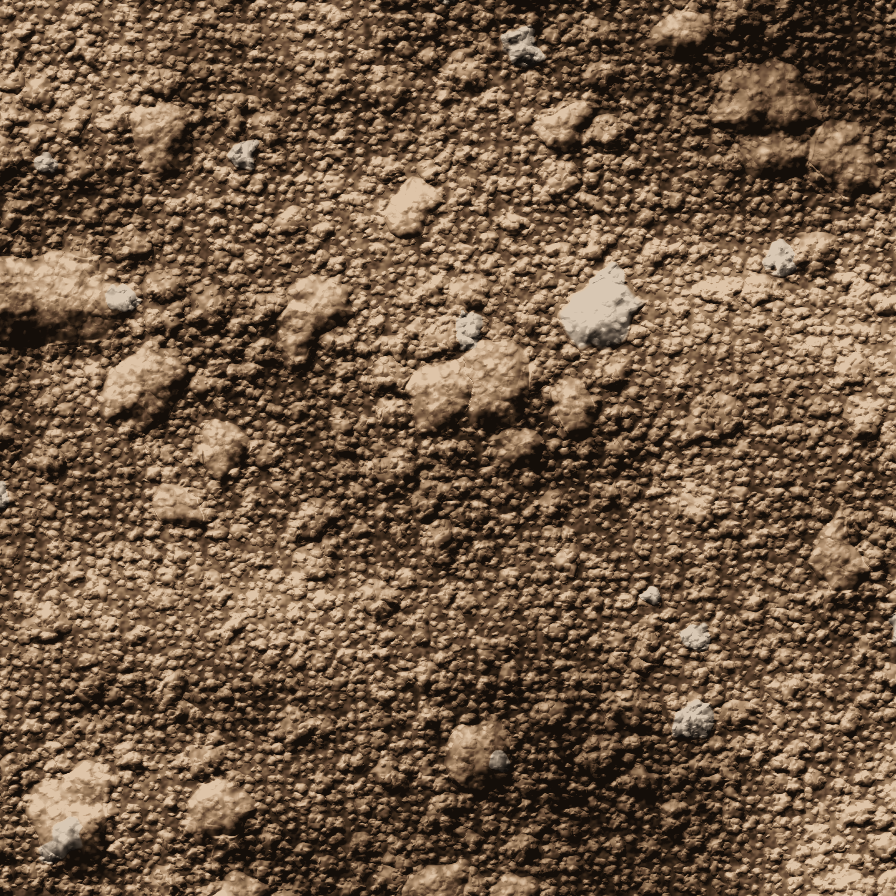
This texture is drawn by a WebGL 1 fragment shader. Its source:

```glsl
precision highp float;
uniform vec2 u_resolution;

// Soil palette, from crevice to sunlit crumb
const vec3 CREVICE = vec3(0.08, 0.053, 0.035);
const vec3 UMBER = vec3(0.24, 0.17, 0.11);
const vec3 EARTH = vec3(0.40, 0.29, 0.21);
const vec3 CLAY = vec3(0.56, 0.44, 0.32);
const vec3 SAND = vec3(0.72, 0.59, 0.46);
const vec3 SUNLIT = vec3(0.87, 0.77, 0.66);
const vec3 PALE_TINT = vec3(1.06, 1.0, 0.92);

// Shape and light settings
const float COARSEST = 5.0;       // cells across for the largest clods
const float SCALE_STEP = 2.05;    // size ratio between clod layers
const float CLOD_HEIGHT = 0.58;
const float WARP = 0.26;          // lumpiness of clod outlines
const float PALE_SHARE = 0.07;
const float SLOPE_STEP = 0.0013;
const vec2 LIGHT = vec2(-0.45, 0.89);
const float EXPOSURE = -0.27;
const float LIGHT_GAIN = 1.45;
const float CAVITY_GAIN = 1.0;
const float SHADOW_GAIN = 0.95;
const float GRAIN_GAIN = 0.7;
const float BROAD_GAIN = 1.5;

struct Surface {
  float height;
  float crumb;  // 0 in gaps, 1 on clod tops
  float rock;   // cover by large clods
  float pale;   // cover by pale stones
};

vec2 hash2(vec2 p) {
  vec2 k = vec2(dot(p, vec2(127.1, 311.7)), dot(p, vec2(269.5, 183.3)));
  return fract(sin(k) * 43758.5453);
}

vec2 noise2(vec2 p) {
  vec2 i = floor(p), f = fract(p);
  f = f * f * (3.0 - 2.0 * f);
  return mix(mix(hash2(i), hash2(i + vec2(1, 0)), f.x),
             mix(hash2(i + vec2(0, 1)), hash2(i + vec2(1, 1)), f.x), f.y);
}

// Tallest clod of one layer: x = dome, y = radius, z = identity
vec3 clodLayer(vec2 p, float density, float seed) {
  vec2 base = floor(p - 0.5);
  vec3 best = vec3(0.0);
  for (int j = 0; j < 2; j++) {
    for (int i = 0; i < 2; i++) {
      vec2 cell = base + vec2(float(i), float(j));
      vec2 kind = hash2(cell + seed);
      if (kind.x > density) continue;
      vec2 form = hash2(cell + seed + 37.3);
      vec2 q = p - cell - 0.5 - 0.7 * (hash2(cell + seed + 71.9) - 0.5);
      float turn = 6.2832 * form.x;
      float c = cos(turn), s = sin(turn);
      q = vec2(c * q.x + s * q.y, c * q.y - s * q.x);
      q.y *= 1.0 + 0.4 * form.y;
      float radius = mix(0.26, 0.56, kind.y);
      float facet = max(abs(q.x), abs(q.y));
      float d = mix(length(q), facet, 0.4) / radius;
      float dome = max(0.0, 1.0 - pow(d, 2.4));
      if (dome > best.x) best = vec3(dome, radius, fract(form.y * 7.31));
    }
  }
  return best;
}

Surface soil(vec2 p) {
  Surface s = Surface(0.05 * noise2(p * 4.0).x + 0.022 * noise2(p * 11.0).y, 0.0, 0.0, 0.0);
  float freq = COARSEST;
  for (int i = 0; i < 5; i++) {
    float layer = float(i);
    vec2 q = p * freq + layer * 13.7;
    q += WARP * (noise2(q * 2.3) - 0.5) + 0.5 * WARP * (noise2(q * 6.1) - 0.5);
    vec3 clod = clodLayer(q, min(1.0, 0.11 + 0.06 * layer * layer), layer * 19.0);
    s.height += CLOD_HEIGHT * clod.x * clod.y / freq * (1.0 - 0.65 * s.rock);
    float cover = smoothstep(0.0, 0.25, clod.x);
    if (i < 3) s.pale = max(s.pale, cover * step(clod.z, PALE_SHARE));
    if (i < 2) s.rock = max(s.rock, cover);
    s.crumb = max(s.crumb, clod.x * (i < 2 ? 0.7 : 1.0));
    freq *= SCALE_STEP;
  }
  // Gritty skin over everything
  s.height += 0.0024 * noise2(p * 140.0).x + 0.001 * noise2(p * 270.0).y;
  return s;
}

// Tone is near a unit normal spread; the stops follow the colour shares
vec3 soilColor(float tone) {
  vec3 c = mix(CREVICE, UMBER, clamp((tone + 1.28) / 0.80, 0.0, 1.0));
  c = mix(c, EARTH, clamp((tone + 0.48) / 0.55, 0.0, 1.0));
  c = mix(c, CLAY, clamp((tone - 0.07) / 0.51, 0.0, 1.0));
  c = mix(c, SAND, clamp((tone - 0.58) / 0.55, 0.0, 1.0));
  return mix(c, SUNLIT, clamp((tone - 1.13) / 0.68, 0.0, 1.0));
}

void main() {
  vec2 p = gl_FragCoord.xy / min(u_resolution.x, u_resolution.y);
  Surface s = soil(p);

  // Slope towards the light
  vec2 slope = vec2(soil(p + vec2(SLOPE_STEP, 0.0)).height,
                    soil(p + vec2(0.0, SLOPE_STEP)).height) - s.height;
  slope /= SLOPE_STEP;
  float facing = dot(-slope, LIGHT) / sqrt(1.0 + dot(slope, slope));

  // Cast shadow from higher ground towards the light
  float blocked = 0.0;
  float reach = 0.006;
  for (int i = 0; i < 3; i++) {
    blocked = max(blocked, (soil(p + LIGHT * reach).height - s.height) / reach);
    reach *= 2.6;
  }
  float shadow = smoothstep(0.25, 1.0, blocked);

  // Speckle, damp patches and light on the whole
  float grain = noise2(p * 220.0).x + noise2(p * 95.0).y - 1.0;
  float broad = noise2(p * 3.1 + 5.0).x + 0.7 * noise2(p * 9.0).y - 0.85;
  float tone = EXPOSURE + LIGHT_GAIN * facing + CAVITY_GAIN * (s.crumb - 0.42)
             - SHADOW_GAIN * (shadow - 0.2) + GRAIN_GAIN * grain
             + BROAD_GAIN * broad + 0.35 * s.rock + 0.6 * s.pale;

  vec3 color = soilColor(tone);
  float light = dot(color, vec3(0.3, 0.59, 0.11));
  color = mix(color, light * PALE_TINT, 0.65 * s.pale);
  gl_FragColor = vec4(color, 1.0);
}
```
